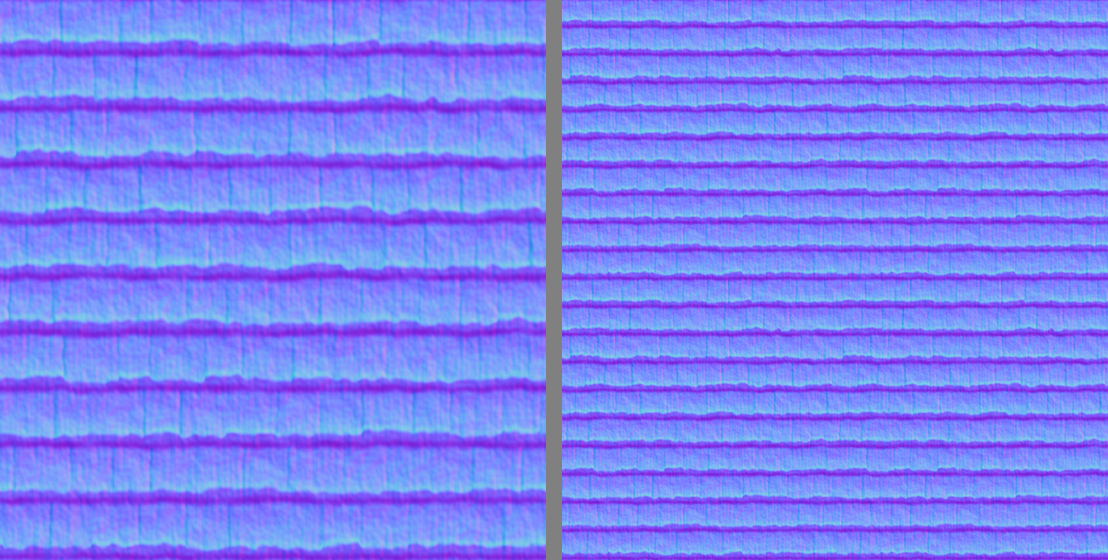
Left: one tile. Right: repeated 2 by 2.
A Shadertoy shader for this texture map:

```glsl
float hash(vec2 p) {
    vec3 q = fract(vec3(p.xyx) * vec3(0.1031, 0.1030, 0.0973));
    q += dot(q, q.yzx + 33.33);
    return fract((q.x + q.y) * q.z);
}

// Gradient noise that wraps after 'period' cells
float corner(vec2 cell, vec2 offset, vec2 period) {
    float angle = 6.2832 * hash(mod(cell + offset, period) + period.yx);
    return angle;
}

float wrapNoise(vec2 uv, vec2 period) {
    vec2 p = uv * period, i = floor(p), f = p - i;
    vec2 w = f * f * f * (f * (f * 6.0 - 15.0) + 10.0);
    vec4 dots;
    for (int k = 0; k < 4; k++) {
        vec2 o = vec2(k & 1, k >> 1);
        float a = corner(i, o, period);
        dots[k] = dot(vec2(cos(a), sin(a)), f - o);
    }
    return mix(mix(dots.x, dots.y, w.x), mix(dots.z, dots.w, w.x), w.y);
}

// Dents, grain and vertical wood fibres
float grainHeight(vec2 uv) {
    return 0.0026 * wrapNoise(uv, vec2(22.0, 26.0))
         + 0.0013 * wrapNoise(uv, vec2(58.0, 46.0))
         + 0.0006 * wrapNoise(uv, vec2(117.0, 96.0))
         + 0.0010 * wrapNoise(uv, vec2(104.0, 17.0));
}

float bell(float d, float width) {
    d /= width;
    return exp(-d * d);
}

void mainImage(out vec4 fragColor, in vec2 fragCoord) {
    vec2 uv = fragCoord / iResolution.xy;

    // Ten courses with a slightly wavy lower edge
    float y = uv.y * 10.0 - 0.06
            + 0.07 * wrapNoise(uv, vec2(9.0, 10.0))
            + 0.04 * wrapNoise(uv, vec2(31.0, 10.0));
    float course = mod(floor(y), 10.0);
    float t = fract(y);

    // Twelve shingles per course, staggered on alternate courses
    float x = uv.x * 12.0 + mix(0.5, 0.05, mod(course, 2.0))
            + 0.04 * wrapNoise(uv, vec2(24.0, 40.0));
    float column = floor(x);
    float bodyMask = smoothstep(0.08, 0.24, t) * smoothstep(1.0, 0.94, t);
    vec2 slope = vec2(0.0);
    float side = 0.0;

    // Joints: a lit left lip and a shaded right lip of varying depth
    for (int k = -1; k <= 1; k++) {
        float id = column + float(k);
        vec2 cell = vec2(mod(id, 12.0), course);
        float lean = 0.08 * (hash(cell + 71.0) - 0.5) * (t - 0.5);
        float d = x - id - 0.5 - 0.38 * (hash(cell + 13.0) - 0.5) - lean;
        float lit = hash(cell + 29.0), shade = hash(cell + 47.0);
        slope.x += bodyMask * (0.34 * lit * lit * bell(d + 0.04, 0.045)
                 - (0.10 + 0.42 * shade) * bell(d - 0.025, 0.04));
        if (k == 0) side = smoothstep(-0.04, 0.04, d);
    }

    // Random traits of each shingle, blended across its joint
    vec2 leftCell = vec2(mod(column - 1.0, 12.0), course);
    vec2 rightCell = vec2(mod(column, 12.0), course);
    float drop = mix(hash(leftCell + 83.0), hash(rightCell + 83.0), side);
    float tilt = mix(hash(leftCell + 97.0), hash(rightCell + 97.0), side) - 0.5;
    slope += bodyMask * tilt * vec2(0.08, -0.07);

    // Course profile: butt end, bright rim, curved face, shaded top
    float rim = 0.18 + 0.08 * (drop - 0.5)
              + 0.07 * wrapNoise(uv, vec2(48.0, 20.0));
    float face = mix(0.33, -0.04, smoothstep(0.2, 0.93, t))
               - 0.41 * smoothstep(0.86, 1.0, t);
    float butt = mix(-0.45, -0.31, smoothstep(0.0, 0.15, t));
    slope.y += mix(butt, face, smoothstep(rim - 0.05, rim + 0.05, t));
    slope.y += (0.08 + 0.26 * drop) * bell(t - rim - 0.06, 0.06);

    // Dark seam under every course
    float seam = 0.42 + 0.45 * wrapNoise(uv, vec2(14.0, 10.0));
    slope.y -= seam * bell(min(t, 1.0 - t), 0.055);

    // Surface wear from the slope of the grain
    vec2 e = vec2(0.001, 0.0);
    float h = grainHeight(uv);
    slope -= vec2(grainHeight(uv + e.xy) - h, grainHeight(uv + e.yx) - h) / e.x;
    slope.x -= 0.02;

    vec3 normal = normalize(vec3(slope, 1.0));
    fragColor = vec4(normal * 0.5 + 0.5, 1.0);
}
```
